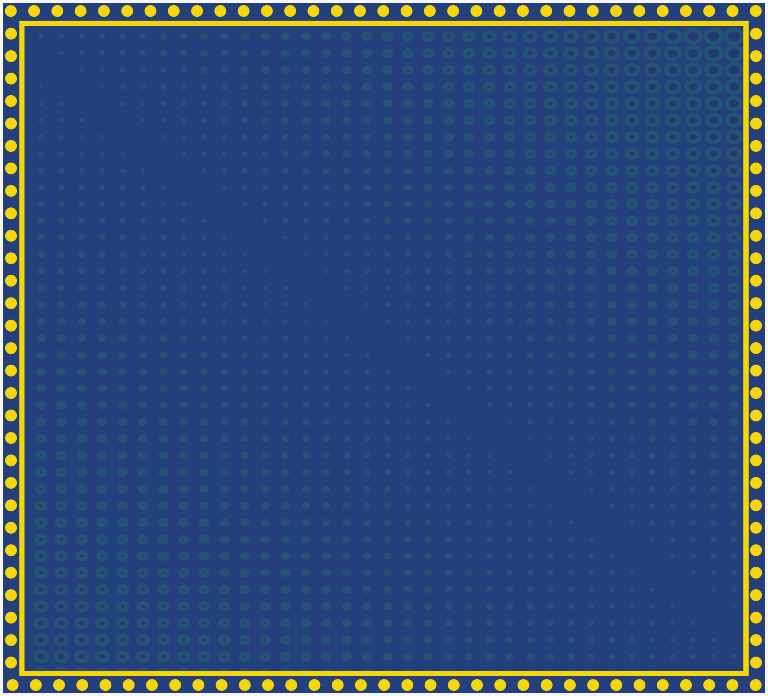
A WebGL 2 fragment shader for this background:

```glsl
#version 300 es
precision highp float;
// A navy panel with a halftone field that swells away from a diagonal,
// inside a thin yellow frame and a border of round yellow beads.
// Built from box and ellipse distances on a design space 768 units wide.
uniform vec2 u_resolution;
out vec4 fragColor;

float pixel; // size of one pixel in design units

float fill(float d) {
  return 1.0 - smoothstep(-0.5, 0.5, d / pixel);
}

float box(vec2 p, vec2 low, vec2 high) {
  vec2 d = max(low - p, p - high);
  return max(d.x, d.y);
}

// Distance to the nearest of a run of beads along the x axis
float beads(vec2 p, float pitch, float last) {
  float k = clamp(round(p.x / pitch), 0.0, last);
  return length(p - vec2(k * pitch, 0.0)) - 5.9;
}

float ellipse(vec2 p, vec2 radii) {
  return (length(p / radii) - 1.0) * min(radii.x, radii.y);
}

vec3 halftone(vec2 p) {
  vec2 pitch = vec2(20.38, 16.76);
  vec2 origin = vec2(41.0, 39.4);
  vec2 nearest = round((p - origin) / pitch);
  float cover = 0.0;
  float hole = 0.0;

  // Neighbouring dots overlap where they grow large
  for (int y = -1; y <= 1; y++) {
    for (int x = -1; x <= 1; x++) {
      vec2 cell = nearest + vec2(x, y);
      if (cell.x < 0.0 || cell.x > 34.0 || cell.y < -1.0 || cell.y > 37.0) continue;
      float side = cell.x + cell.y - 35.5;
      if (abs(side) < 1.0) continue;
      float reach = side > 0.0 ? side : -0.77 * side;
      float radius = 2.1 + 0.17 * reach + 0.0018 * reach * reach;
      vec2 squash = vec2(1.0, mix(1.0, 0.84, smoothstep(3.0, 14.0, reach)));
      vec2 q = p - origin - cell * pitch;
      cover += fill(ellipse(q, radius * squash));
      float inner = (radius - 5.0) * 1.1;
      if (inner > 0.3) hole = max(hole, fill(ellipse(q, inner * squash)));
    }
  }

  vec3 color = mix(vec3(0.137, 0.25, 0.49), vec3(0.147, 0.325, 0.46), min(cover, 1.0));
  color = mix(color, vec3(0.13, 0.38, 0.40), clamp(cover - 1.0, 0.0, 1.0));
  return mix(color, vec3(0.14, 0.225, 0.435), hole);
}

void main() {
  vec2 size = vec2(768.0, 696.0);
  vec2 p = gl_FragCoord.xy / u_resolution * size;
  pixel = size.x / u_resolution.x;
  vec3 navy = vec3(0.137, 0.25, 0.49);
  vec3 yellow = vec3(0.96, 0.84, 0.04);

  // Pale margin and navy panel
  vec3 color = mix(vec3(0.97, 0.97, 0.98), navy, fill(box(p, vec2(3.0), vec2(765.0, 693.0))));

  // Beads along the four sides
  float d = beads(p - vec2(12.6, 11.0), 23.22, 32.0);
  d = min(d, beads(p - vec2(10.8, 685.0), 23.28, 32.0));
  d = min(d, beads(p.yx - vec2(33.46, 11.0), 22.46, 28.0));
  d = min(d, beads(p.yx - vec2(33.46, 756.0), 22.46, 28.0));
  color = mix(color, yellow, fill(d));

  // Frame, then the halftone clipped inside it
  color = mix(color, yellow, fill(box(p, vec2(19.3, 20.0), vec2(748.7, 675.2))));
  color = mix(color, halftone(p), fill(box(p, vec2(24.5, 25.0), vec2(743.3, 670.0))));

  fragColor = vec4(color, 1.0);
}
```
